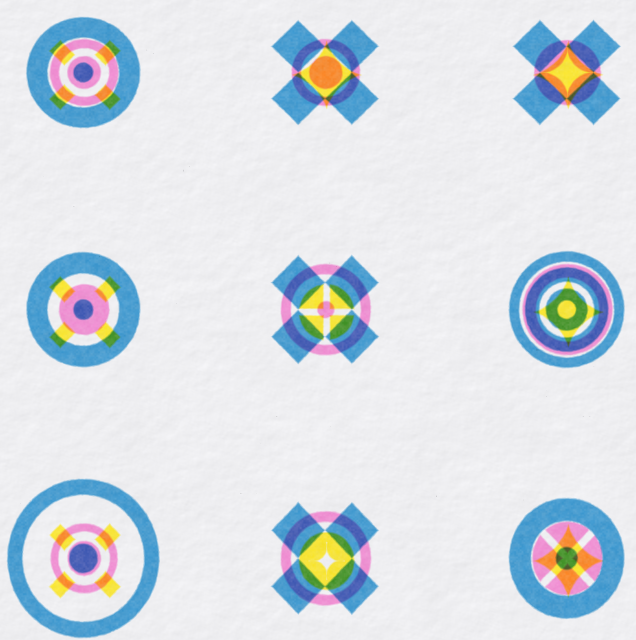
A Shadertoy shader for this pattern:

```glsl
// A 3 x 3 sheet of small overprinted targets, crosses and stars on rough paper.
// Each motif layers cyan, pink and yellow shapes built from distance functions;
// the inks multiply, sit slightly out of register and carry a fine grain.

#define SHEET 768.0                   // units over the canvas height
#define PITCH vec2(290.0, 291.5)      // spacing of the motifs
#define FIRST vec2(100.0, 87.0)       // centre of the top left motif
#define PAPER vec3(0.935, 0.935, 0.945)
#define CYAN vec3(0.29, 0.65, 0.86)
#define PINK vec3(1.0, 0.60, 0.87)
#define YELLOW vec3(1.04, 0.96, 0.22)
#define PINK_SHIFT vec2(1.0, 0.0)
#define YELLOW_SHIFT vec2(2.0, -3.0)
#define BLEED 1.6                     // softness of the ink edge
#define GRAIN 0.22                    // unevenness of the ink
#define RELIEF 0.085                  // depth of the paper texture

// Two bands per motif: inner and outer radius of each, row by row
const vec4 CYAN_BANDS[9] = vec4[9](
    vec4(43, 68, -9, 12), vec4(0), vec4(0),
    vec4(43, 68, -9, 12), vec4(0), vec4(57, 69, 33, 50),
    vec4(73, 91, -9, 17), vec4(0), vec4(43, 69, -9, 13));
const vec4 PINK_BANDS[9] = vec4[9](
    vec4(30, 41, -9, 20), vec4(30, 41, -9, 20), vec4(0),
    vec4(-9, 30, -9, 30), vec4(42, 54, -9, 10), vec4(38, 54, 38, 54),
    vec4(31, 40, -9, 20), vec4(42, 54, 42, 54), vec4(0));

float hash(vec2 p) {
    return fract(sin(dot(p, vec2(127.1, 311.7))) * 43758.5453);
}

float noise(vec2 p) {
    vec2 i = floor(p), f = fract(p);
    f = f * f * (3.0 - 2.0 * f);
    return mix(mix(hash(i), hash(i + vec2(1, 0)), f.x),
               mix(hash(i + vec2(0, 1)), hash(i + vec2(1, 1)), f.x), f.y);
}

float fbm(vec2 p) {
    float sum = 0.0, weight = 0.5;
    for (int k = 0; k < 4; k++) {
        sum += weight * noise(p);
        p = mat2(1.6, 1.2, -1.2, 1.6) * p + 7.3;
        weight *= 0.5;
    }
    return sum;
}

float band(float r, vec2 limits) { return max(limits.x - r, r - limits.y); }

float bands(float r, vec4 b) { return min(band(r, b.xy), band(r, b.zw)); }

// Four-pointed star with hollow sides; a larger bulge makes it fuller
float star(vec2 p, float tip, float bulge) {
    vec2 q = abs(p), centre = vec2(bulge * tip);
    float hollow = length(centre - vec2(tip, 0)) - length(q - centre);
    return max(hollow, (q.x + q.y - tip) * 0.707);
}

vec2 diagonal(vec2 p) { return abs(vec2(p.x + p.y, p.x - p.y)) * 0.7071; }

// Four diagonal bars between two distances from the centre
float bars(vec2 p, vec2 limits, float halfWidth) {
    vec2 q = diagonal(p);
    return max(band(max(q.x, q.y), limits), min(q.x, q.y) - halfWidth);
}

float cyanShape(vec2 p, int id) {
    if (id % 3 == 1 || id == 2) return bars(p, vec2(23, 68), 22.5);
    float r = length(p), d = bands(r, CYAN_BANDS[id]);
    return id == 5 ? min(d, band(r, vec2(11, 25))) : d;
}

float pinkShape(vec2 p, int id) {
    float r = length(p);
    vec2 q = diagonal(p);
    if (id == 2) return max(r - 40.0, -star(p, 42.0, 0.8));
    if (id == 8) return max(r - 42.0, 4.5 - min(q.x, q.y));
    return bands(r, PINK_BANDS[id]);
}

float yellowShape(vec2 p, int id) {
    float r = length(p);
    if (id % 3 == 0) return bars(p, vec2(26, 51), 9.0);
    if (id == 4) return max(r - 33.0, 4.0 - min(abs(p.x), abs(p.y)));
    if (id == 7) return max(r - 33.0, -star(p, 21.0, 0.8));
    return star(p, 41.0, 1.5);
}

vec3 printInk(vec3 ink, float d, float grain, float soft) {
    float cover = smoothstep(soft, -soft, d + 1.2 * (grain - 0.5));
    return mix(vec3(1), ink, cover * (0.97 + GRAIN * (grain - 0.5)));
}

void mainImage(out vec4 fragColor, in vec2 fragCoord) {
    vec2 pos = fragCoord * SHEET / iResolution.y;
    float soft = max(BLEED, SHEET / iResolution.y);

    // Motif number and local position; the rows drift and stretch a little
    vec2 page = vec2(pos.x, SHEET - pos.y);
    vec2 cell = clamp(floor((page - FIRST) / PITCH + 0.5), 0.0, 2.0);
    vec2 p = page - FIRST - cell * PITCH;
    p.y += cell.y == 1.0 ? 7.0 : 0.0;
    p.y /= -(0.975 + 0.035 * cell.y);
    int id = int(cell.x + 3.0 * cell.y);

    // Paper: side-lit bumps, soft mottling and rare specks
    vec2 bump = pos / vec2(15.0, 12.0);
    float light = fbm(bump + vec2(-0.12, 0.2)) - fbm(bump);
    float speck = smoothstep(0.93, 1.0, noise(pos / 4.0)) * step(0.97, hash(floor(pos / 24.0)));
    vec3 col = PAPER - RELIEF * light + 0.02 * (fbm(pos / 40.0) - 0.5) - 0.12 * speck;

    // Three transparent inks
    float grain = 0.5 * noise(pos / 2.2) + 0.5 * noise(pos / 5.0 + 31.0);
    col *= printInk(CYAN, cyanShape(p, id), grain, soft);
    col *= printInk(PINK, pinkShape(p - PINK_SHIFT, id), grain, soft);
    col *= printInk(YELLOW, yellowShape(p - YELLOW_SHIFT, id), grain, soft);
    fragColor = vec4(clamp(col, 0.0, 1.0), 1.0);
}
```
